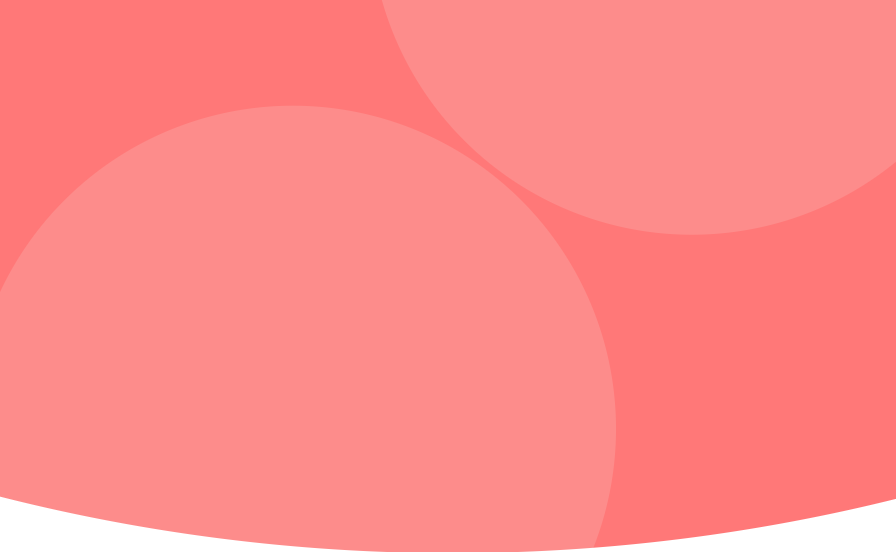
Write a Shadertoy shader that draws this background.

```glsl
// Coral panel with two large pale discs and a shallow curved white lower edge.

// Lengths are fractions of the canvas width, origin at the lower left.
const vec3 CORAL = vec3(1.0, 0.47, 0.47);
const vec3 PALE_CORAL = vec3(0.992, 0.55, 0.545);
const vec3 WHITE = vec3(1.0);

const vec2 LOWER_CENTER = vec2(0.3268, 0.1374);
const float LOWER_RADIUS = 0.3607;
const vec2 UPPER_CENTER = vec2(0.7721, 0.7135);
const float UPPER_RADIUS = 0.3594;
const vec2 PANEL_CENTER = vec2(0.5050, 2.0508);
const float PANEL_RADIUS = 2.0521;

// Antialiased disc coverage: 1 inside, 0 outside.
float disc(vec2 point, vec2 center, float radius, float pixel) {
    float distanceToEdge = length(point - center) - radius;
    return clamp(0.5 - distanceToEdge / pixel, 0.0, 1.0);
}

void mainImage(out vec4 fragColor, in vec2 fragCoord) {
    float pixel = 1.0 / iResolution.x;
    vec2 point = fragCoord * pixel;

    // Pale discs over the coral base
    float lower = disc(point, LOWER_CENTER, LOWER_RADIUS, pixel);
    float upper = disc(point, UPPER_CENTER, UPPER_RADIUS, pixel);
    vec3 color = mix(CORAL, PALE_CORAL, max(lower, upper));

    // White below the curved panel edge
    color = mix(WHITE, color, disc(point, PANEL_CENTER, PANEL_RADIUS, pixel));

    fragColor = vec4(color, 1.0);
}
```
